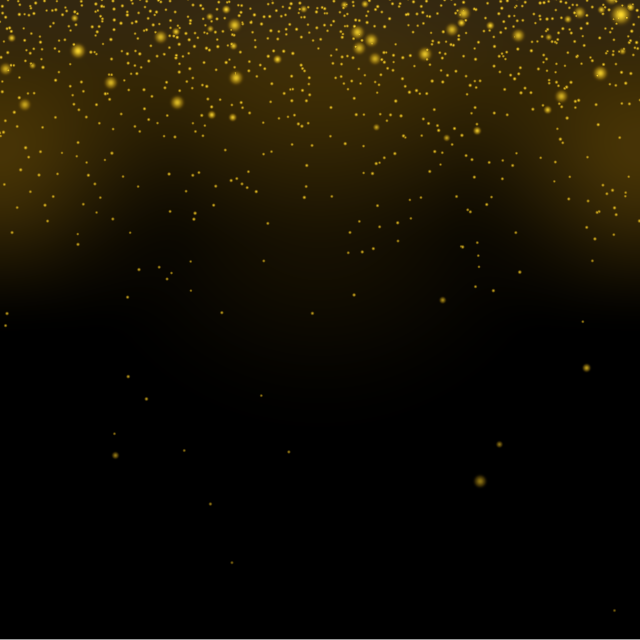
Reproduce this background procedurally as a Shadertoy shader.

```glsl
const vec3 HAZE = vec3(1.0, 0.73, 0.08);
const vec3 COOL_TINT = vec3(-0.01, 0.0, 0.045);
const vec3 AMBER = vec3(0.72, 0.53, 0.03);
const vec3 GOLD = vec3(0.99, 0.85, 0.18);
const vec3 EDGE_GREY = vec3(0.6);

float hash(vec2 p, float seed) {
    return fract(sin(dot(p, vec2(127.1, 311.7)) + seed * 74.7) * 43758.5453);
}

// One when x is below a, fading to zero at b
float fadeOut(float a, float b, float x) {
    return 1.0 - smoothstep(a, b, x);
}

// Brightness of the haze; p.y is the depth below the top edge
float hazeLevel(vec2 p) {
    float top = 0.21 * fadeOut(0.05, 0.4, p.y);
    float middle = 0.1 * fadeOut(0.0, 1.0, length((p - vec2(0.5, 0.3)) / vec2(0.42, 0.4)));
    float edgeDistance = min(p.x, 1.0 - p.x);
    float sides = 0.2 * fadeOut(0.0, 0.3, edgeDistance)
                * smoothstep(0.05, 0.28, p.y) * fadeOut(0.3, 0.53, p.y);
    return top + middle + sides;
}

// Soft disc with a bright core and a wide halo
float orb(vec2 offset, float radius) {
    float d = length(offset) / radius;
    return fadeOut(0.5, 1.0, d) * exp(-3.0 * d * d);
}

// Jittered grid of orbs, thinning out with depth
float orbLayer(vec2 p, float cells, float radius, float amount, float thinning,
               float maxDepth, float seed) {
    vec2 home = floor(p * cells);
    float light = 0.0;
    for (int j = -1; j <= 1; j++) {
        for (int i = -1; i <= 1; i++) {
            vec2 cell = home + vec2(i, j);
            vec2 jitter = vec2(hash(cell, seed), hash(cell, seed + 1.0));
            vec2 center = (cell + jitter) / cells;
            float chance = amount * exp(-thinning * center.y) * step(center.y, maxDepth);
            float present = step(hash(cell, seed + 2.0), chance);
            float variety = hash(cell, seed + 3.0);
            float size = radius * mix(0.85, 1.1, variety);
            float strength = mix(0.8, 1.0, variety) * (1.0 - 0.4 * center.y);
            light = max(light, present * strength * orb(p - center, size));
        }
    }
    return light;
}

void mainImage(out vec4 fragColor, in vec2 fragCoord) {
    vec2 uv = fragCoord / iResolution.xy;
    vec2 p = vec2(uv.x, 1.0 - uv.y);

    // Background haze
    vec3 color = HAZE * hazeLevel(p) + COOL_TINT * fadeOut(0.0, 0.15, p.y);

    // Fine dust in two layers, then larger glowing orbs
    float light = orbLayer(p, 60.0, 0.0042, 0.9, 8.0, 0.52, 1.0);
    light = max(light, orbLayer(p, 57.0, 0.0040, 0.9, 8.0, 0.52, 11.0));
    light = max(light, orbLayer(p, 24.0, 0.0085, 0.5, 8.0, 0.3, 21.0));
    light = max(light, orbLayer(p, 14.0, 0.0150, 0.65, 1.0, 0.19, 31.0));

    // Brightest orb near the upper right corner
    light = max(light, orb(p - vec2(0.97, 0.023), 0.022));
    color = mix(color, mix(AMBER, GOLD, light), light);

    // Thin pale strip along the bottom edge
    float pixel = 1.0 / iResolution.y;
    color = mix(color, EDGE_GREY, fadeOut(0.0015 - 0.5 * pixel, 0.0015 + 0.5 * pixel, uv.y));

    fragColor = vec4(clamp(color, 0.0, 1.0), 1.0);
}
```
